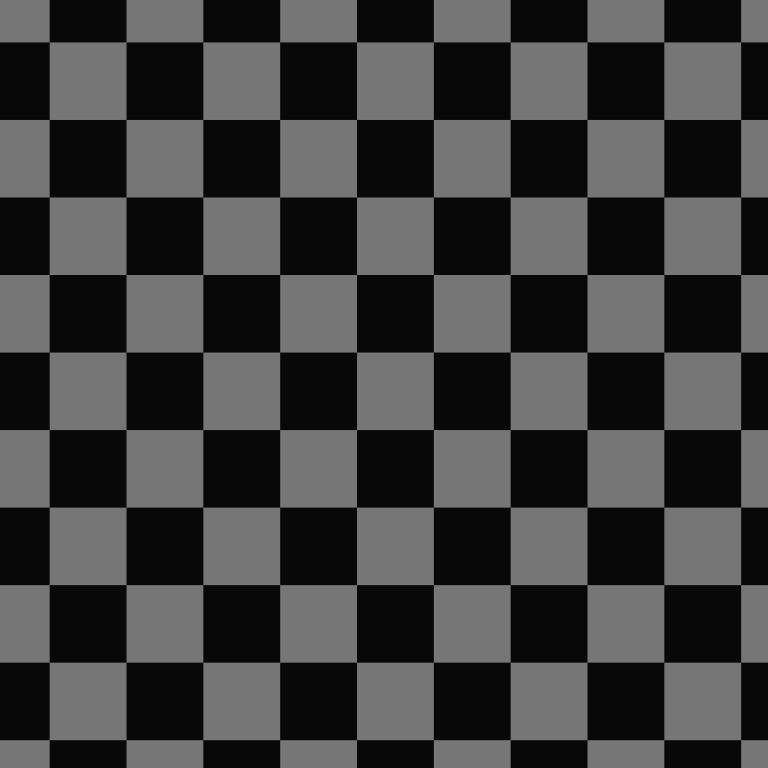
A WebGL 2 fragment shader for this pattern:

```glsl
#version 300 es
precision highp float;
// Checkerboard of grey and near-black cells, about ten across and ten down.
// Each axis gives a smoothed square wave of +1 and -1; the sign of their
// product picks the colour of the cell.

uniform vec2 u_resolution;
out vec4 fragColor;

// Alternates between +1 and -1 per cell, with an edge one pixel wide.
vec2 squareWave(vec2 cell, vec2 cellPixels) {
    vec2 edgeDistance = 0.5 - abs(mod(cell + 0.5, 2.0) - 1.0);
    return clamp(2.0 * edgeDistance * cellPixels, -1.0, 1.0);
}

void main() {
    vec2 uv = gl_FragCoord.xy / u_resolution;

    // Cells are slightly taller than wide and shifted off the corner.
    vec2 cellSize = vec2(0.10004, 0.10095);
    vec2 cell = (uv - vec2(0.0647, 0.0362)) / cellSize;

    vec2 wave = squareWave(cell, cellSize * u_resolution);
    float greyAmount = 0.5 + 0.5 * wave.x * wave.y;

    vec3 nearBlack = vec3(0.03);
    vec3 grey = vec3(0.462);
    fragColor = vec4(mix(nearBlack, grey, greyAmount), 1.0);
}
```
